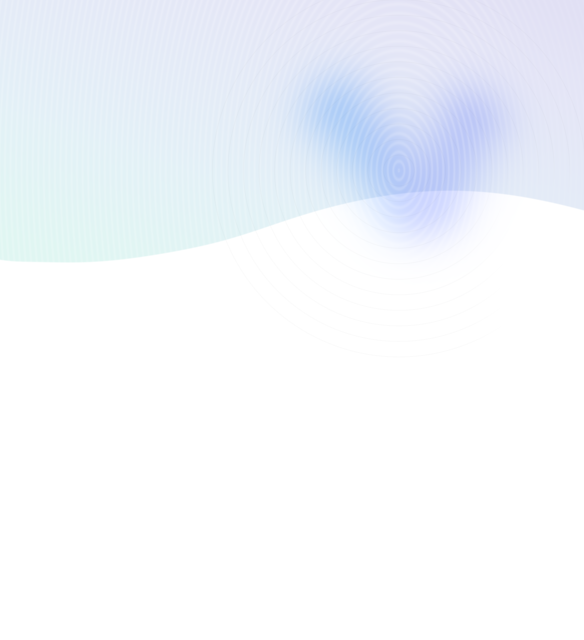
Reproduce this background procedurally as a WebGL 1 fragment shader.

```glsl
precision highp float;
// Pale header band with a wavy lower edge on white: a diagonal mint-to-lavender
// gradient, a soft two-lobed blue glow multiplied over band and page, and two
// families of faint lines, fine ellipses and wider rings, around one centre.

uniform vec2 u_resolution;

// Lengths are in canvas widths, with y measured down from the top edge.
#define WAVE_MID 0.3879
#define WAVE_AMP 0.0614
#define WAVE_CREST_X 0.7714
#define WAVE_HALF_PERIOD 0.65
#define GLOW_RADIUS 0.068
#define RING_CENTRE vec2(0.683, 0.292)
#define RING_GAP 0.0266
#define RING_COUNT 12.0
#define RING_DARKEN 0.014
#define FINE_GAP 0.0095
#define FINE_SQUASH 0.6
#define FINE_LIGHTEN 0.17

const vec3 MINT = vec3(0.878, 0.965, 0.949);
const vec3 ICE = vec3(0.890, 0.943, 0.968);
const vec3 LAVENDER = vec3(0.896, 0.900, 0.966);
const vec3 VIOLET = vec3(0.882, 0.878, 0.957);
const vec3 SKY_TINT = vec3(0.765, 0.875, 1.0);
const vec3 INDIGO_TINT = vec3(0.795, 0.830, 1.0);

float bump(float x, float centre, float width) {
  float t = (x - centre) / width;
  return exp(-t * t);
}

// Height of the wave: a cosine, slightly fuller on its left slope.
float waveEdge(float x) {
  float phase = (x - WAVE_CREST_X) * 3.14159 / WAVE_HALF_PERIOD;
  return WAVE_MID - WAVE_AMP * cos(phase)
    + 0.0054 * bump(x, 0.393, 0.107) + 0.0057 * bump(x, 0.0, 0.057);
}

vec3 bandColour(vec2 p) {
  float t = (0.34 * p.x - p.y + 0.444) / 0.784;
  vec3 colour = mix(MINT, ICE, smoothstep(0.0, 0.40, t));
  colour = mix(colour, LAVENDER, clamp((t - 0.32) / 0.46, 0.0, 1.0));
  return mix(colour, VIOLET, smoothstep(0.75, 1.0, t));
}

float segmentDistance(vec2 p, vec2 a, vec2 b) {
  vec2 ab = b - a;
  return length(p - a - ab * clamp(dot(p - a, ab) / dot(ab, ab), 0.0, 1.0));
}

// Two blurred strokes meeting at the bottom in a V.
float glowAmount(vec2 p) {
  float left = bump(segmentDistance(p, vec2(0.583, 0.193), vec2(0.700, 0.329)), 0.0, GLOW_RADIUS);
  float right = bump(segmentDistance(p, vec2(0.803, 0.211), vec2(0.736, 0.336)), 0.0, GLOW_RADIUS);
  return 1.0 - (1.0 - left) * (1.0 - 0.85 * right);
}

// Thin evenly spaced circles out to the last ring, fading at the lower right.
float wideRings(vec2 p, float pixel) {
  vec2 q = p - RING_CENTRE;
  float turns = length(q) / RING_GAP;
  float gap = abs(fract(turns - 0.5) - 0.5) * RING_GAP;
  float line = 1.0 - smoothstep(0.0, max(0.0016, 1.2 * pixel), gap);
  float inside = 1.0 - step(RING_COUNT + 0.5, turns);
  float fade = 1.0 - smoothstep(0.10, 0.20, q.x) * smoothstep(-0.05, 0.05, q.y);
  return line * inside * fade;
}

// Close-set tall ellipses that thin out towards the right edge.
float fineLines(vec2 p) {
  vec2 q = (p - RING_CENTRE) * vec2(1.0, FINE_SQUASH);
  float crest = 0.5 + 0.5 * cos(6.28319 * length(q) / FINE_GAP);
  return crest * crest * (1.0 - 0.7 * smoothstep(0.78, 0.95, p.x));
}

void main() {
  float pixel = 1.0 / u_resolution.x;
  vec2 p = vec2(gl_FragCoord.x, u_resolution.y - gl_FragCoord.y) * pixel;

  // Band over the white page
  float edge = waveEdge(p.x);
  float page = smoothstep(edge - pixel, edge + pixel, p.y);
  vec3 colour = mix(bandColour(p), vec3(1.0), page);

  // Glow, bluer on the left lobe
  vec3 tint = mix(SKY_TINT, INDIGO_TINT, smoothstep(0.58, 0.74, p.x));
  colour *= mix(vec3(1.0), tint, glowAmount(p));

  // Line work
  colour = mix(colour, vec3(1.0), FINE_LIGHTEN * fineLines(p));
  colour *= 1.0 - RING_DARKEN * wideRings(p, pixel);

  gl_FragColor = vec4(colour, 1.0);
}
```
